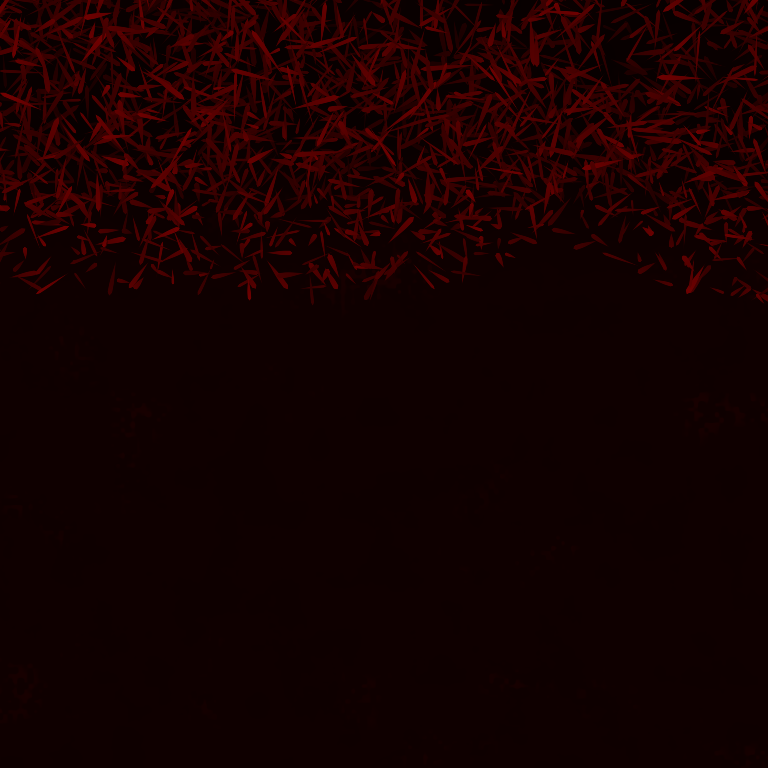
Write a WebGL 1 fragment shader that draws this background.

```glsl
precision highp float;
uniform vec2 u_resolution;

const vec3 TINT = vec3(1.0, 0.004, 0.004);
const float FLOOR_RED = 0.058;
const float DEPTH_RED = 0.025;
const float BACK_RED = 0.13;
const float FRONT_RED = 0.33;
const float CELL = 0.045;
const float MIN_HALF_LENGTH = 0.011;
const float MAX_HALF_LENGTH = 0.043;
const float HALF_WIDTH = 0.0031;
const float EDGE_HEIGHT = 0.615;
const float EDGE_NOTCH = 0.06;
const float NOTCH_X = 0.72;
const float DENSE_HEIGHT = 0.72;
const int LAYERS = 12;

float hash(vec2 p) {
  vec3 q = fract(p.xyx * vec3(0.1031, 0.1030, 0.0973));
  q += dot(q, q.yzx + 33.33);
  return fract((q.x + q.y) * q.z);
}

float noise(vec2 p) {
  vec2 i = floor(p);
  vec2 f = fract(p);
  f = f * f * (3.0 - 2.0 * f);
  return mix(mix(hash(i), hash(i + vec2(1.0, 0.0)), f.x),
             mix(hash(i + vec2(0.0, 1.0)), hash(i + 1.0), f.x), f.y);
}

float fbm(vec2 p) {
  float sum = 0.0;
  float gain = 0.5;
  for (int i = 0; i < 4; i++) {
    sum += gain * noise(p);
    p = p * 2.07 + 17.3;
    gain *= 0.5;
  }
  return sum;
}

// Chance that a needle grows at a given place
float density(vec2 p) {
  float notch = (p.x - NOTCH_X) / 0.09;
  float edge = EDGE_HEIGHT + EDGE_NOTCH * exp(-notch * notch)
             + 0.03 * (noise(vec2(p.x * 9.0, 4.0)) - 0.5);
  float fringe = 0.42 * smoothstep(edge, edge + 0.02, p.y);
  float thick = 0.58 * smoothstep(edge + 0.05, DENSE_HEIGHT + 0.05, p.y);
  float gaps = smoothstep(0.8, 0.95, p.y) * smoothstep(0.5, 0.2, noise(p * 9.0));
  return (fringe + thick) * (1.0 - 0.5 * gaps);
}

// Coverage in x, position along the needle (-1 to 1) in y
vec2 needle(vec2 d, float angle, float halfLength, float halfWidth, float pixel) {
  vec2 axis = vec2(cos(angle), sin(angle));
  float along = dot(d, axis) / halfLength;
  float across = abs(dot(d, vec2(-axis.y, axis.x)));
  float taper = smoothstep(1.0, -0.5, along) * smoothstep(-1.0, -0.75, along);
  float width = halfWidth * taper;
  float cover = smoothstep(width + 0.5 * pixel, width - 0.5 * pixel, across);
  return vec2(cover * step(abs(along), 1.0) * smoothstep(0.0, 0.25, taper), along);
}

// Scattered needles of one layer painted over the red level
float paintLayer(float red, vec2 p, float layer, float pixel) {
  float front = layer / float(LAYERS - 1);
  vec2 grid = p / CELL + layer * vec2(0.37, 0.61);
  vec2 home = floor(grid);
  for (int y = -1; y <= 1; y++) {
    for (int x = -1; x <= 1; x++) {
      vec2 cell = home + vec2(float(x), float(y));
      vec2 seed = cell + layer * vec2(41.0, 73.0);
      vec2 offset = vec2(hash(seed), hash(seed + 11.7));
      vec2 d = (grid - cell - offset) * CELL;
      vec2 center = p - d;
      float present = step(hash(seed + 23.1), density(center));
      float size = hash(seed + 37.9);
      float growth = mix(0.68, 1.0, smoothstep(0.7, 0.86, center.y));
      float halfLength = mix(MIN_HALF_LENGTH, MAX_HALF_LENGTH, size) * growth;
      float halfWidth = HALF_WIDTH * mix(0.45, 1.15, hash(seed + 51.3));
      vec2 shape = needle(d, 6.28319 * hash(seed + 67.7), halfLength, halfWidth, pixel);
      float fringe = 1.0 - smoothstep(0.68, 0.8, center.y);
      float level = mix(BACK_RED, FRONT_RED, max(front, 0.7 * fringe));
      level *= mix(0.7, 1.3, hash(seed + 83.5)) * (0.94 - 0.12 * shape.y);
      red = mix(red, level, shape.x * present);
    }
  }
  return red;
}

void main() {
  vec2 p = gl_FragCoord.xy / u_resolution;
  float pixel = 1.0 / min(u_resolution.x, u_resolution.y);

  // Dim floor with faint stains and specks
  float stains = smoothstep(0.56, 0.78, fbm(p * 11.0));
  float specks = smoothstep(0.55, 0.85, noise(p * 150.0));
  float red = FLOOR_RED + 0.008 * (fbm(p * 24.0) - 0.5) + 0.035 * stains * specks;

  // Shadow beneath the needles
  float shade = smoothstep(0.62, 0.85, p.y);
  red = mix(red, DEPTH_RED, shade * (0.55 + 0.45 * noise(p * 12.0)));

  // Needles from back to front
  if (p.y > EDGE_HEIGHT - 0.08) {
    for (int i = 0; i < LAYERS; i++) {
      red = paintLayer(red, p, float(i), pixel);
    }
  }

  gl_FragColor = vec4(TINT * red, 1.0);
}
```
